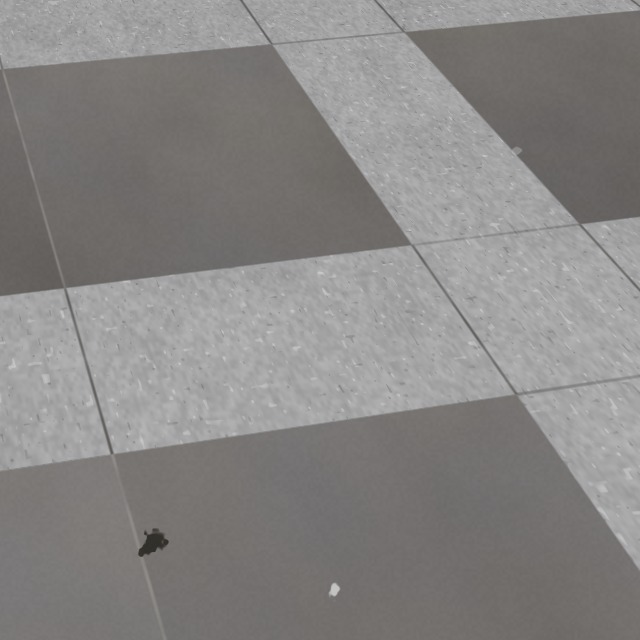
A WebGL 2 fragment shader for this texture:

```glsl
#version 300 es
precision highp float;
// Plaza paving in perspective: pairs of dark slabs framed by pale granite bands.

#define PERIOD vec2(2.52, 1.488)      // slab pair plus band, in slab units
#define SLAB_SCALE vec2(0.415, 0.2467) // projected size of one slab
#define JOINT_HALF vec2(0.0035, 0.004)
#define GRAIN_FREQ vec2(110.0, 75.0)
#define GRAIN_AMOUNT 0.11
#define CLOUD_AMOUNT 0.05
#define DARK_STONE vec3(0.443, 0.433, 0.430)
#define PALE_STONE vec3(0.640, 0.640, 0.645)
#define JOINT_DARK vec3(0.36, 0.35, 0.34)
#define JOINT_PALE vec3(0.57, 0.56, 0.54)

uniform vec2 u_resolution;
out vec4 fragColor;

float hash(vec2 p) {
  vec3 q = fract(vec3(p.xyx) * 0.1031);
  q += dot(q, q.yzx + 33.33);
  return fract((q.x + q.y) * q.z);
}

float noise(vec2 p) {
  vec2 i = floor(p), f = fract(p);
  f = f * f * (3.0 - 2.0 * f);
  return mix(mix(hash(i), hash(i + vec2(1, 0)), f.x),
             mix(hash(i + vec2(0, 1)), hash(i + vec2(1, 1)), f.x), f.y);
}

float fbm(vec2 p) {
  float sum = 0.0, weight = 0.5;
  for (int i = 0; i < 4; i++) {
    sum += weight * noise(p);
    p = p * 2.03 + 17.3;
    weight *= 0.5;
  }
  return sum / 0.9375;
}

// Canvas position to slab coordinates, through the two base joints and horizon.
vec2 toFloor(vec2 uv) {
  vec2 p = vec2(uv.x, 1.0 - uv.y);
  float depth = p.y + 0.974 - 0.0048 * p.x;
  vec2 lines = vec2(p.x - 0.2852 * p.y + 0.0269, p.y + 0.0923 * p.x - 0.1084);
  return lines / (depth * SLAB_SCALE);
}

// Coverage of a joint at distance d, softened by the filter width w.
float joint(float d, float halfWidth, float w) {
  return 1.0 - smoothstep(max(halfWidth - w, 0.0), halfWidth + w, abs(d));
}

// Ragged elliptical spot, 1 inside.
float spot(vec2 uv, vec2 center, vec2 radius) {
  float d = length((uv - center) / radius) + 1.1 * (noise(uv * 150.0) - 0.5);
  return 1.0 - smoothstep(0.65, 1.15, d);
}

vec3 darkStone(vec2 f, vec2 uv) {
  float row = floor(f.y / PERIOD.y);
  float side = step(PERIOD.x * 0.5, mod(f.x + PERIOD.x * 0.5, PERIOD.x));
  float cloud = fbm(f * vec2(4.0, 3.0) + 9.0) - 0.5;
  float shade = (0.5 - (f.y - row * PERIOD.y)) * 0.045;
  shade += (1.0 - side) * (mod(row, 2.0) - 0.5) * 0.05;
  shade += cloud * CLOUD_AMOUNT + (noise(uv * 230.0) - 0.5) * 0.018;
  float warmth = fbm(f * 2.3 + 31.0) - 0.4;
  return DARK_STONE + shade + vec3(0.02, 0.008, -0.03) * warmth;
}

vec3 paleStone(vec2 f) {
  vec2 g = f * GRAIN_FREQ;
  float grain = 0.6 * noise(g) + 0.4 * noise(g * 0.47 + 5.0) - 0.5;
  float flecks = smoothstep(0.83, 0.98, noise(g * 0.72 + 41.0));
  float pits = smoothstep(0.86, 0.99, noise(g * 0.8 + 83.0));
  float cloud = fbm(f * vec2(7.0, 5.0)) - 0.5;
  return PALE_STONE + grain * GRAIN_AMOUNT + flecks * 0.09 - pits * 0.09
       + cloud * 0.06 + (f.y - 0.8) * 0.012;
}

void main() {
  vec2 uv = gl_FragCoord.xy / u_resolution;
  vec2 f = toFloor(uv);
  vec2 w = fwidth(f) * 0.8 + 0.0008;

  // Folded distance from the centre of the nearest dark pair
  vec2 q = abs(mod(f - vec2(0.0, 0.5) + PERIOD * 0.5, PERIOD) - PERIOD * 0.5);
  vec2 inside = smoothstep(-w, w, vec2(1.0, 0.5) - q);
  vec3 color = mix(paleStone(f), darkStone(f, uv), inside.x * inside.y);

  // Joints: dark along the pale rows, faint across bands, worn between slabs
  float wear = noise(f * vec2(3.0, 22.0));
  float centre = joint(q.x, JOINT_HALF.x, w.x);
  float along = max(centre, joint(q.x - 1.0, JOINT_HALF.x, w.x));
  float across = joint(q.y - 0.5, JOINT_HALF.y, w.y);
  color = mix(color, JOINT_DARK, along * (1.0 - inside.y) * (0.65 + 0.35 * wear));
  color = mix(color, JOINT_DARK, across * (1.0 - inside.x) * (0.25 + 0.4 * wear));
  color = mix(color, JOINT_PALE, centre * inside.y * (0.3 + 0.6 * wear));

  // Dirt clump and pale scuffs
  float dirt = max(spot(uv, vec2(0.242, 0.154), vec2(0.019, 0.016)),
                   spot(uv, vec2(0.226, 0.139), vec2(0.011, 0.011)));
  color = mix(color, vec3(0.15, 0.14, 0.12), dirt * 0.85);
  float scuff = max(spot(uv, vec2(0.523, 0.077), vec2(0.007, 0.016)),
                    0.4 * spot(uv, vec2(0.808, 0.764), vec2(0.007, 0.005)));
  color = mix(color, vec3(0.82), scuff * 0.85);

  fragColor = vec4(clamp(color, 0.0, 1.0), 1.0);
}
```
